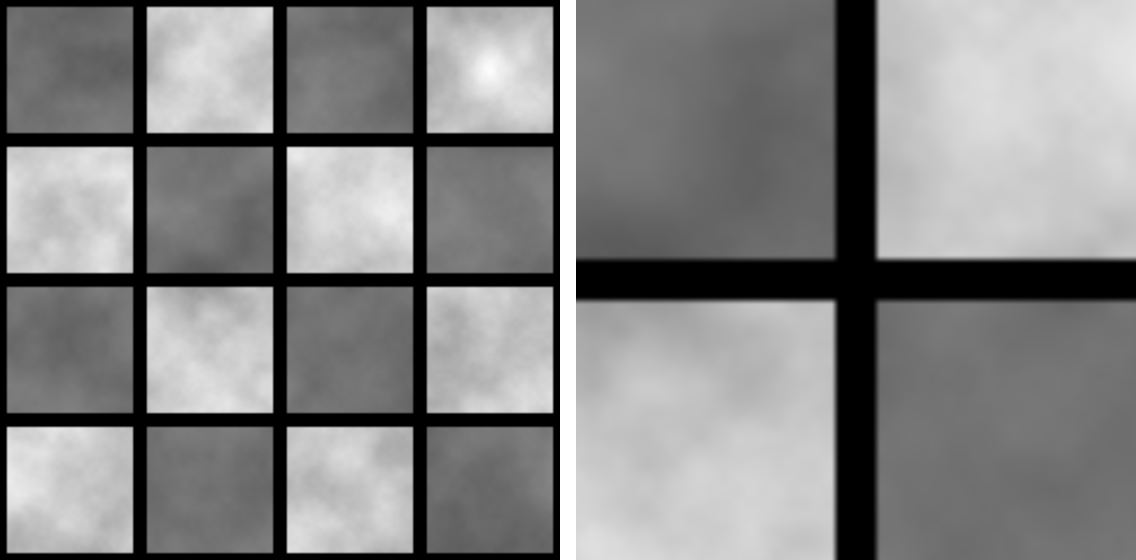
Left, the full canvas; right, a detail of the centre.
This pattern is drawn by a Shadertoy shader. Its source:

```glsl
float hash(vec2 p)
{
    vec3 q = fract(vec3(p.xyx) * 0.1031);
    q += dot(q, q.yzx + 33.33);
    return fract((q.x + q.y) * q.z);
}

// Value noise on a lattice that wraps after "period" cells
float wrappedNoise(vec2 p, float period, float seed)
{
    vec2 i = floor(p), f = fract(p);
    vec2 w = f * f * (3.0 - 2.0 * f);
    vec2 lo = mod(i, period) + seed;
    vec2 hi = mod(i + 1.0, period) + seed;
    return mix(mix(hash(lo), hash(vec2(hi.x, lo.y)), w.x),
               mix(hash(vec2(lo.x, hi.y)), hash(hi), w.x), w.y);
}

float clouds(vec2 uv)
{
    float sum = 0.0, amplitude = 0.5, period = 8.0;
    for (int octave = 0; octave < 5; octave++)
    {
        sum += amplitude * wrappedNoise(uv * period, period, 17.0 + 131.0 * float(octave));
        amplitude *= 0.5;
        period *= 2.0;
    }
    return sum / 0.96875;
}

void mainImage(out vec4 fragColor, in vec2 fragCoord)
{
    vec2 uv = fragCoord / iResolution.xy;
    vec2 grid = uv * 4.0;
    vec2 cell = floor(grid);

    // Alternating light and dark tiles, mottled in proportion to their tone
    float isDark = mod(cell.x + cell.y, 2.0);
    float mottle = clouds(uv) - 0.5;
    float tone = mix(0.775 + 0.5 * mottle, 0.443 + 0.26 * mottle, isDark);

    // Black joints with a soft edge, never narrower than a pixel
    vec2 toEdge = 0.5 - abs(fract(grid) - 0.5);
    float soft = max(0.011, 2.0 / min(iResolution.x, iResolution.y));
    vec2 inside = smoothstep(0.049 - soft, 0.049 + soft, toEdge);

    fragColor = vec4(vec3(clamp(tone, 0.0, 1.0) * inside.x * inside.y), 1.0);
}
```
